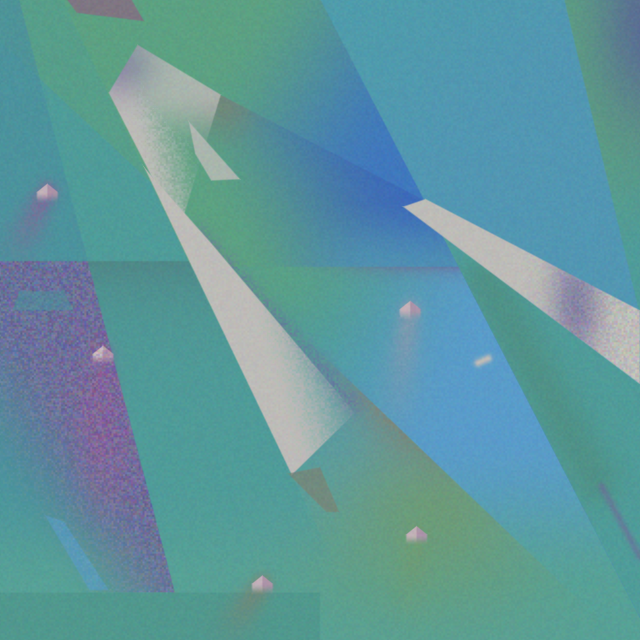
Write a WebGL 1 fragment shader that draws this background.

```glsl
precision highp float;
// Overlapping teal, green and blue glass sheets with pale blades, violet haze and small gems.
uniform vec2 u_resolution;

const vec3 GREEN = vec3(.36, .63, .51), TEAL = vec3(.31, .61, .6),
  SKY = vec3(.32, .59, .7), AZURE = vec3(.35, .61, .79), BLUE = vec3(.24, .42, .72),
  VIOLET = vec3(.43, .42, .6), MAGENTA = vec3(.52, .39, .6), OLIVE = vec3(.43, .61, .45),
  BROWN = vec3(.48, .51, .45), PALE = vec3(.74, .735, .72);

vec3 hash3(vec2 p) {
  vec3 q = fract(p.xyx * vec3(.1031, .103, .0973));
  q += dot(q, q.yxz + 33.33);
  return fract((q.xxy + q.yzz) * q.zyx);
}

vec3 noise3(vec2 p) {
  vec2 i = floor(p), f = fract(p);
  f = f * f * (3. - 2. * f);
  return mix(mix(hash3(i), hash3(i + vec2(1, 0)), f.x),
             mix(hash3(i + vec2(0, 1)), hash3(i + vec2(1, 1)), f.x), f.y);
}

float soft(float d) { return smoothstep(-.0018, .0018, d); }

// Signed distance to the line from l.xy to l.zw (y runs down)
float side(vec2 p, vec4 l) {
  vec2 d = normalize(l.zw - l.xy), q = p - l.xy;
  return d.x * q.y - d.y * q.x;
}

// Mask of a clockwise convex quad
float quad(vec2 p, vec4 ab, vec4 cd) {
  float d = min(side(p, ab), side(p, cd));
  return soft(min(d, min(side(p, vec4(ab.zw, cd.xy)), side(p, vec4(cd.zw, ab.xy)))));
}

float along(vec2 p, vec4 l) {
  vec2 d = l.zw - l.xy;
  return clamp(dot(p - l.xy, d) / dot(d, d), 0., 1.);
}

vec3 ramp(vec2 p, vec4 l, vec3 a, vec3 b) {
  return mix(a, b, smoothstep(0., 1., along(p, l)));
}

// Gaussian spot: centre in xy, radii in zw
float glow(vec2 p, vec4 s) {
  vec2 q = (p - s.xy) / s.zw;
  return exp(-dot(q, q));
}

// Gaussian stroke of radius r
float stroke(vec2 p, vec4 l, float r) {
  return glow(p, vec4(mix(l.xy, l.zw, along(p, l)), r, r));
}

// Faceted gem at l.xy with a trail fading toward l.zw
vec3 gem(vec3 col, vec2 p, vec4 l, vec3 tint, float grain) {
  float t = along(p, l);
  col = mix(col, tint, stroke(p, l, mix(.016, .036, t)) * (1. - t) * (.6 + .4 * grain));
  vec2 q = p - l.xy;
  float body = soft(.013 - abs(q.x) * .8 - max(-q.y, 0.));
  vec3 facet = mix(vec3(.76, .69, .72), vec3(.67, .58, .66), soft(q.x));
  return mix(col, facet, body * (1. - smoothstep(0., .018, q.y)));
}

void main() {
  vec2 p = gl_FragCoord.xy / u_resolution;
  p.y = 1. - p.y;
  vec3 n = noise3(p * 330.);

  // Upper sheets
  float right = soft(side(p, vec4(1, .965, .501, 0)));
  vec3 col = ramp(p, vec4(.34, .08, .62, .24), GREEN, vec3(.25, .47, .74));
  col = mix(col, ramp(p, vec4(.55, 0, .75, .25), vec3(.31, .61, .67), SKY), right);
  vec3 corner = ramp(p, vec4(.9, .2, .97, .42), GREEN, TEAL);
  corner = mix(corner, vec3(.35, .42, .58), glow(p, vec4(1.02, .03, .09, .17)));
  col = mix(col, corner, soft(side(p, vec4(.985, .43, .882, 0))));

  // Blue fold under the long slanted edge
  vec3 fold = ramp(p, vec4(.35, .38, .62, .26), GREEN, BLUE);
  fold = mix(fold, SKY, .8 * smoothstep(.31, .42, p.y) * smoothstep(.4, .6, p.x));
  fold = mix(fold, BROWN, .7 * glow(p, vec4(.35, .16, .05, .05)));
  col = mix(col, fold, soft(side(p, vec4(.34, .146, 1, .487))) * (1. - right));

  // Lower sheets and crease
  vec3 lower = ramp(p, vec4(.44, .48, .74, .6), TEAL, AZURE);
  lower = mix(lower, vec3(.34, .63, .59), smoothstep(.68, .92, p.y));
  float below = p.y - .417;
  lower = mix(lower, VIOLET, .7 * exp(-max(below, 0.) * 90.) * smoothstep(.4, .65, p.x));
  lower = mix(lower, GREEN, .8 * glow(p, vec4(.42, .43, .12, .09)));
  col = mix(col, lower, soft(below) * (1. - right));
  vec3 shade = mix(TEAL, vec3(.31, .57, .53), stroke(p, vec4(.76, .44, .93, .75), .04));
  shade = mix(shade, VIOLET, .6 * stroke(p, vec4(.94, .76, 1, .87), .006));
  col = mix(col, shade, right * soft(side(p, vec4(.632, .323, 1, .6))));

  // Olive wedge and brown spine
  float wedge = side(p, vec4(.52, .57, .97, 1));
  col = mix(col, OLIVE, .9 * soft(wedge) * glow(p, vec4(.68, .8, .19, .16)));
  float spine = exp(-max(wedge, 0.) * 28.) * glow(p, vec4(.61, .66, .1, .12));
  col = mix(col, BROWN, soft(wedge) * spine * (.6 + .4 * n.x));

  // Left sheets and violet haze
  vec3 left = mix(vec3(.34, .62, .54), TEAL, soft(side(p, vec4(0, .065, .3, .345))));
  below = p.y - .408;
  left = mix(left, vec3(.31, .53, .53), soft(below) * exp(-max(below, 0.) * 14.));
  float fade = 1. - smoothstep(.7, .92, p.y);
  col = mix(col, left, soft(side(p, vec4(.098, 0, .456, .742))) * fade);
  float flap = soft(side(p, vec4(.03, 0, .235, .78)));
  col = mix(col, vec3(.29, .56, .62), flap * .7 * fade);
  float haze = side(p, vec4(.23, .97, -.02, .6)) + (n.y - .5) * .04;
  haze = flap * soft(below) * smoothstep(-.08, .1, haze) * soft(.926 - p.y);
  haze *= 1. - .6 * quad(p, vec4(.03, .455, .1, .455), vec4(.115, .485, .02, .485));
  col = mix(col, mix(VIOLET, MAGENTA, glow(p, vec4(.16, .67, .06, .14))), haze * .9);

  // Pale blades dissolving into grain
  col = mix(col, VIOLET, n.z * .7 * stroke(p, vec4(.31, .37, .55, .63), .018));
  fade = side(p, vec4(.34, .42, .28, .16)) + (n.x - .5) * .03;
  fade = max(1. - smoothstep(-.08, .02, fade), .8 - .8 * smoothstep(.14, .25, p.y));
  vec3 tint = mix(PALE, VIOLET, .6 * glow(p, vec4(.19, .1, .05, .05)));
  col = mix(col, tint, fade * quad(p, vec4(.17, .145, .215, .07), vec4(.345, .148, .28, .36)));
  fade = 1. - smoothstep(-.04, .09, side(p, vec4(.53, .8, .44, .5)) + (n.y - .5) * .03);
  col = mix(col, PALE, fade * quad(p, vec4(.22, .25, .33, .38), vec4(.56, .64, .456, .742)));
  col = mix(col, PALE, .8 * quad(p, vec4(.295, .19, .375, .28), vec4(.33, .282, .305, .24)));
  float beam = quad(p, vec4(.63, .323, .665, .311), vec4(1, .485, 1, .6));
  col = mix(col, mix(PALE, VIOLET, .7 * glow(p, vec4(.9, .475, .04, .09))), beam);
  col = mix(col, BROWN, .7 * quad(p, vec4(.45, .74, .5, .73), vec4(.53, .8, .51, .8)));

  // Bottom strip, shard and slivers
  col = mix(col, vec3(.31, .59, .55), .85 * soft(min(p.y - .926, .5 - p.x)));
  tint = mix(MAGENTA, BROWN, .6);
  col = mix(col, tint, quad(p, vec4(.098, -.01, .2, -.01), vec4(.225, .033, .12, .02)));
  col = mix(col, AZURE, .6 * quad(p, vec4(.07, .805, .1, .815), vec4(.17, .922, .14, .922)));
  col = mix(col, PALE, stroke(p, vec4(.747, .567, .763, .56), .006));

  // Gems
  col = gem(col, p, vec4(.074, .3, .01, .42), MAGENTA, n.x);
  col = gem(col, p, vec4(.161, .553, .155, .84), MAGENTA, n.y);
  col = gem(col, p, vec4(.641, .483, .615, .68), vec3(.55, .6, .67), n.z);
  col = gem(col, p, vec4(.651, .835, .635, .98), OLIVE, n.x);
  col = gem(col, p, vec4(.41, .912, .34, 1.01), BROWN, n.y);

  float grain = .04 + .12 * haze + .08 * beam * smoothstep(.78, .92, p.x);
  gl_FragColor = vec4(col + (n - .5) * grain, 1);
}
```
